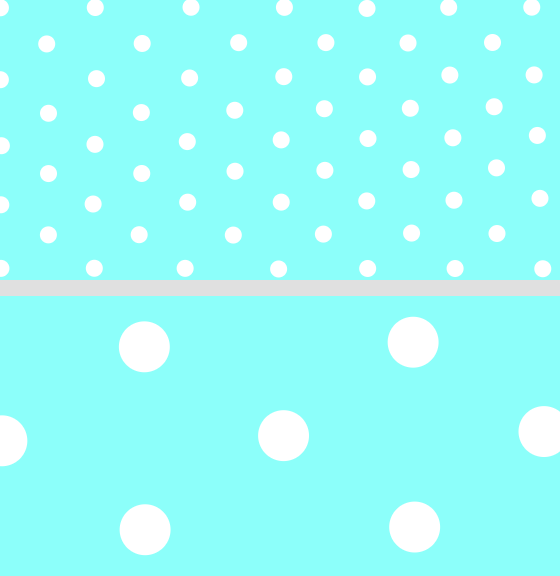
Top, the full canvas; bottom, a detail of the centre.
This pattern is drawn by a WebGL 2 fragment shader. Its source:

```glsl
#version 300 es
precision highp float;
// White polka dots on aqua, in staggered rows that look placed by hand.
// Each dot starts on a half-drop lattice, is bent by smooth drifts and
// nudged by a hash; the nearest dot's distance gives the coverage.

#define ROWS 9              // rows of dots, top to bottom
#define HALF_COLS 13        // half-column positions across
#define RADIUS 0.0303       // lengths are fractions of the canvas height
#define HALF_STEP 0.1674    // half-column spacing on the left
#define SQUEEZE 0.0156      // spacing lost per half-column on the right
#define ROW_STEP 0.1174
#define ROW_WAVE 0.0135     // uneven row spacing
#define TILT 0.031          // rise of the middle rows, left to right
#define LEAN 0.0039         // sideways drift of columns per row
#define JITTER vec2(0.009, 0.006)

uniform vec2 u_resolution;
out vec4 fragColor;

const float PI = 3.14159;
const vec3 AQUA = vec3(0.55, 1.0, 0.98);
const vec3 WHITE = vec3(1.0);

// Integer hash of a lattice cell, giving two values in 0..1
vec2 hash2(ivec2 cell) {
    uvec2 v = uvec2(cell) * 1664525u + 12345u;
    v.x += v.y * 69069u;
    v.y += v.x * 1664525u;
    v ^= v >> 16u;
    v.x += v.y * 69069u;
    v.y += v.x * 1664525u;
    v ^= v >> 16u;
    return vec2(v & 65535u) / 65535.0;
}

// Centre of the dot at a half-column and a row counted from the top
vec2 dotCentre(ivec2 cell) {
    float col = float(cell.x);
    float row = float(cell.y);
    float lastRow = float(ROWS - 1);
    float lastCol = float(HALF_COLS - 1);

    // Columns: closer together right of the middle, leaning with depth
    float x = 0.003 + HALF_STEP * col - SQUEEZE * max(col - 0.5 * lastCol, 0.0);
    x += LEAN * (0.3 - sin(PI * col / 9.0)) * (row - 0.5 * lastRow);

    // Rows: wavy spacing, with the middle rows climbing to the right
    float y = 0.972 - ROW_STEP * row - ROW_WAVE * sin(2.0 * PI * row / 9.0);
    y += TILT * sin(PI * row / lastRow) * (col / lastCol - 0.5);

    return vec2(x, y) + JITTER * (hash2(cell) - 0.5);
}

void main() {
    vec2 p = gl_FragCoord.xy / u_resolution.y;
    float pixel = 1.0 / u_resolution.y;

    // Distance to the nearest dot; odd rows are shifted by a half-column
    float nearest = 1e3;
    for (int row = 0; row < ROWS; row++) {
        for (int col = row % 2; col < HALF_COLS; col += 2) {
            nearest = min(nearest, distance(p, dotCentre(ivec2(col, row))));
        }
    }

    // Flat fill with an edge about one pixel soft
    float coverage = clamp(0.5 + (RADIUS - nearest) / pixel, 0.0, 1.0);
    fragColor = vec4(mix(AQUA, WHITE, coverage), 1.0);
}
```
